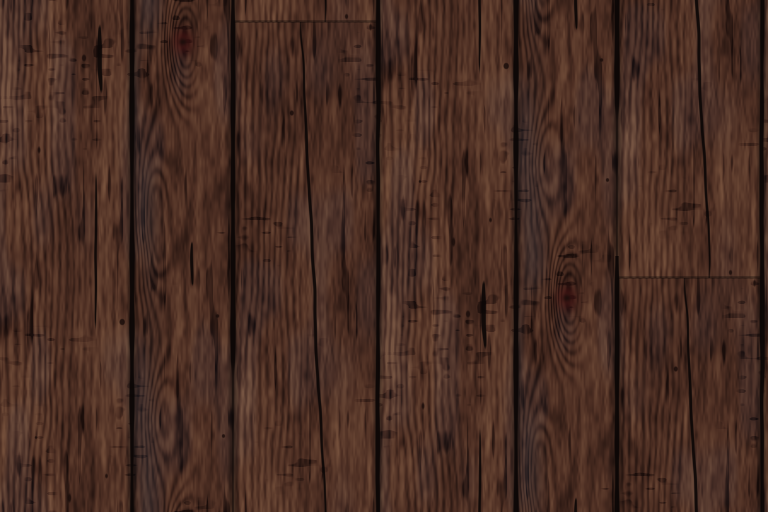
A WebGL 2 fragment shader for this texture:

```glsl
#version 300 es
precision highp float;
uniform vec2 u_resolution;
out vec4 outColor;

const vec3 GAP = vec3(0.045, 0.025, 0.022);
const vec3 DARK = vec3(0.10, 0.05, 0.04);
const vec3 BROWN = vec3(0.30, 0.18, 0.135);
const vec3 TAN = vec3(0.47, 0.325, 0.24);
const vec3 KNOT_RED = vec3(0.34, 0.09, 0.09);
const vec3 BLUE_GREY = vec3(0.19, 0.19, 0.22);
const float TILE_WIDTH = 0.75;
const float EDGE_A = 0.2695;
const float EDGE_B = 0.4668;
const float JOINT = 0.043;

float hash(vec2 p) {
  return fract(sin(dot(p, vec2(127.1, 311.7))) * 43758.5);
}

// Value noise that wraps vertically over one unit
float noise(vec2 q, vec2 freq, float seed) {
  vec2 p = q * freq;
  vec2 i = floor(p), f = fract(p);
  f = f * f * (3.0 - 2.0 * f);
  float y0 = mod(i.y, freq.y) + seed, y1 = mod(i.y + 1.0, freq.y) + seed;
  return mix(mix(hash(vec2(i.x, y0)), hash(vec2(i.x + 1.0, y0)), f.x),
             mix(hash(vec2(i.x, y1)), hash(vec2(i.x + 1.0, y1)), f.x), f.y);
}

// Offset from a centre, taking the short way round vertically
vec2 wrapOffset(vec2 q, vec2 centre) {
  return vec2(q.x - centre.x, fract(q.y - centre.y + 0.5) - 0.5);
}

float bump(vec2 q, vec2 centre, vec2 radii) {
  vec2 d = wrapOffset(q, centre) / radii;
  return exp(-dot(d, d));
}

float rings(float s) {
  float wave = sin(6.2832 * s);
  return wave - 0.25 * wave * wave;
}

// Tapered vertical split between two heights
float split(vec2 q, float centre, float top, float bottom, float halfWidth, float soft) {
  float t = (q.y - top) / (bottom - top);
  float w = halfWidth * sqrt(max(4.0 * t * (1.0 - t), 0.0));
  float ends = smoothstep(0.0, 0.08, t) * (1.0 - smoothstep(0.92, 1.0, t));
  return ends * (1.0 - smoothstep(w - soft, w + soft, abs(q.x - centre)));
}

vec3 woodColor(float tone) {
  float t = 2.0 * clamp(tone, 0.0, 1.0);
  return mix(mix(DARK, BROWN, min(t, 1.0)), TAN, max(t - 1.0, 0.0));
}

void main() {
  // Two half-dropped columns of three boards; y runs downward
  vec2 uv = gl_FragCoord.xy / u_resolution;
  float soft = 0.8 / u_resolution.y;
  float x = uv.x * 1.5 + 0.0117;
  float column = floor(x / TILE_WIDTH);
  vec2 q = vec2(x - column * TILE_WIDTH, fract(1.0 - uv.y - 0.5 * column));
  float along = fract(q.y - JOINT);
  vec2 knot = vec2(0.369, 0.082);

  // Growth rings of each board
  float warp = 1.7 * noise(q, vec2(14.0, 4.0), 3.0) + 0.5 * noise(q, vec2(34.0, 16.0), 7.0);
  float tone, ringPhase, ringDepth;
  if (q.x < EDGE_A) {
    ringPhase = 72.0 * q.x + warp;
    ringDepth = mix(0.17, 0.08, smoothstep(0.11, 0.17, q.x));
    tone = 0.59 - 0.13 * smoothstep(0.12, 0.15, q.x) * (1.0 - smoothstep(0.19, 0.205, q.x));
  } else if (q.x < EDGE_B) {
    ringPhase = 46.0 * q.x + warp + 7.0 * bump(q, knot, vec2(0.035, 0.11))
      + 5.0 * bump(q, vec2(0.312, 0.44), vec2(0.03, 0.15))
      + 4.0 * bump(q, vec2(0.325, 0.82), vec2(0.03, 0.11));
    ringDepth = mix(0.15, 0.05, smoothstep(0.36, 0.41, q.x));
    tone = 0.44 + 0.06 * smoothstep(0.34, 0.42, q.x);
  } else {
    ringPhase = 74.0 * q.x + warp + 1.4 * along;
    ringDepth = mix(0.14, 0.05, smoothstep(0.58, 0.63, q.x));
    tone = 0.50 + 0.10 * (along - 0.4);
  }
  tone += ringDepth * rings(ringPhase);

  // Broad stains, fibres, pale wear and short checks
  float stain = noise(q, vec2(16.0, 5.0), 11.0);
  tone += 0.26 * (stain - 0.5);
  tone += 0.26 * (noise(q, vec2(150.0, 22.0), 19.0) - 0.5);
  tone += 0.24 * (noise(q, vec2(300.0, 60.0), 23.0) - 0.5);
  tone += 0.16 * smoothstep(0.72, 0.92, noise(q, vec2(60.0, 9.0), 29.0));
  tone -= 0.30 * smoothstep(0.80, 0.92, noise(q, vec2(120.0, 11.0), 31.0));
  float checkZone = smoothstep(0.62, 0.8, noise(q, vec2(11.0, 9.0), 37.0));
  tone -= 0.28 * checkZone * smoothstep(0.7, 0.85, noise(q, vec2(45.0, 110.0), 41.0));

  // Knot and colour casts
  float inMiddle = step(EDGE_A, q.x) * step(q.x, EDGE_B);
  tone -= inMiddle * 0.25 * bump(q, knot, vec2(0.03, 0.06));
  vec3 color = woodColor(tone);
  color += vec3(-0.012, 0.004, 0.018) * smoothstep(0.45, 0.75, noise(q, vec2(22.0, 7.0), 43.0));
  float blue = inMiddle * (1.0 - smoothstep(0.29, 0.34, q.x)) * smoothstep(0.5, 0.8, stain);
  color = mix(color, BLUE_GREY, 0.4 * blue);
  color = mix(color, KNOT_RED, inMiddle * 0.65 * bump(q, knot, vec2(0.018, 0.022)));
  color = mix(color, DARK, inMiddle * 0.9 * bump(q, knot, vec2(0.009, 0.008)));

  // Splits and the butt joint of the third board
  float wiggle = 0.006 * (noise(q, vec2(1.0, 16.0), 47.0) - 0.5);
  float crack = split(vec2(q.x, along), 0.600 + 0.048 * along + wiggle, -0.05, 1.05, 0.0030, soft);
  crack = max(crack, split(q, 0.199 + 0.4 * wiggle, 0.33, 0.65, 0.0025, soft));
  crack = max(crack, split(q, 0.208 + wiggle, 0.045, 0.185, 0.0045, soft));
  crack = max(crack, split(q, 0.387 + wiggle, 0.47, 0.56, 0.0030, soft));
  color = mix(color, GAP, 0.92 * crack);
  float jointDistance = abs(q.y - JOINT - wiggle);
  color *= 1.0 - 0.35 * step(EDGE_B, q.x) * (1.0 - smoothstep(0.001, 0.004, jointDistance));

  // Scattered nail holes and chips
  for (float i = 0.0; i < 11.0; i++) {
    vec2 centre = vec2(TILE_WIDTH * hash(vec2(i, 2.0)), hash(vec2(i, 5.0)));
    float radius = mix(0.002, 0.0055, hash(vec2(i, 9.0)));
    float d = length(wrapOffset(q, centre) * vec2(1.0, mix(0.35, 1.0, hash(vec2(i, 13.0)))));
    color = mix(color, DARK, 0.85 * (1.0 - smoothstep(radius - soft, radius + soft, d)));
  }

  // Gaps between boards, uneven in width and depth
  float outer = min(q.x, TILE_WIDTH - q.x);
  float gapDistance = min(outer, min(abs(q.x - EDGE_A), abs(q.x - EDGE_B)));
  float faded = step(abs(q.x - EDGE_B), 0.02) * smoothstep(0.70, 0.74, q.y);
  float gapWidth = mix(0.0025, 0.0055, noise(q, vec2(5.0, 14.0), 53.0)) * (1.0 - 0.5 * faded);
  color *= mix(0.65, 1.0, smoothstep(0.002, 0.014, gapDistance));
  float gap = 1.0 - smoothstep(gapWidth - soft, gapWidth + soft, gapDistance);
  color = mix(color, GAP, gap * (0.95 - 0.35 * faded));
  outColor = vec4(color, 1.0);
}
```
